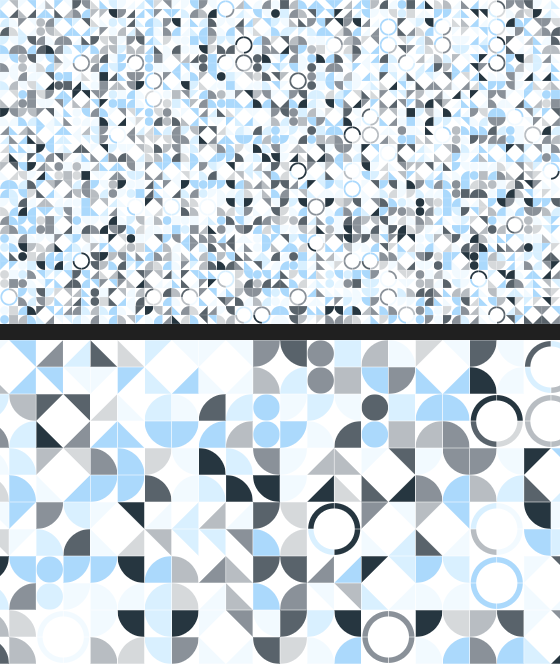
Top: the whole. Bottom: its middle third, enlarged.
A Shadertoy shader for this pattern:

```glsl
// Geometric mosaic: a grid of square blocks, each split into 2 x 2 cells that hold
// triangles, quarter discs, ring arcs, dots or squares. Hashes choose the motif of
// each block and the tint of each cell; distance functions draw the smooth edges.

#define BLOCKS vec2(31.0, 18.0)   // blocks across and down
#define TRIANGLE_SHARE 0.42       // share of blocks with triangles
#define QUARTER_SHARE 0.36        // share of blocks with quarter discs
#define RING_SHARE 0.09           // share of blocks with a ring; the rest hold dots
#define RING_RADIUS 0.86          // centre line of the ring, in cells
#define RING_WIDTH 0.20           // stroke of the ring, in cells
#define SEAM 0.01                 // half width of the hairline between cells
#define SHARED_TINT 0.55          // chance that ring arcs or dots share a tint
#define SEED 17.0

const vec3 PAPER = vec3(1.0);

const vec3 TINTS[8] = vec3[8](
    vec3(0.95, 0.98, 1.00), vec3(0.85, 0.94, 1.00),
    vec3(0.67, 0.85, 0.99), vec3(0.84, 0.85, 0.86),
    vec3(0.72, 0.74, 0.76), vec3(0.54, 0.57, 0.60),
    vec3(0.35, 0.39, 0.42), vec3(0.15, 0.21, 0.25));

const float TINT_SHARES[8] = float[8](0.20, 0.12, 0.21, 0.06, 0.10, 0.14, 0.105, 0.065);

float hash(vec2 cell, float salt) {
    vec3 p = fract(vec3(cell, salt + SEED) * vec3(0.1031, 0.1130, 0.0973));
    p += dot(p, p.yzx + 33.33);
    return fract((p.x + p.y) * p.z);
}

// Weighted choice from the palette.
vec3 pickTint(float chance) {
    for (int i = 0; i < 7; i++) {
        if (chance < TINT_SHARES[i]) return TINTS[i];
        chance -= TINT_SHARES[i];
    }
    return TINTS[7];
}

// Corner (0 or 1 on each axis) that a triangle or quarter disc grows from.
vec2 anchorCorner(vec2 quadrant, float chance, float side) {
    vec2 inward = 1.0 - quadrant;
    if (chance < 0.36) return quadrant;                        // diamond or star
    if (chance < 0.62) return vec2(inward.x, 1.0);             // stacked peaks
    if (chance < 0.74) return vec2(inward.x, 0.0);             // stacked valleys
    if (chance < 0.86) return vec2(step(0.5, side), inward.y); // sideways pairs
    if (chance < 0.93) return inward;                          // full disc or diamond
    return vec2(step(0.5, side), 1.0);                         // sawtooth
}

float triangleDistance(vec2 p) { return (p.x + p.y - 1.0) * 0.7071; }
float quarterDistance(vec2 p)  { return length(p) - 1.0; }
float dotDistance(vec2 p)      { return length(p - 0.5) - 0.49; }
float ringDistance(vec2 p)     { return abs(length(p) - RING_RADIUS) - 0.5 * RING_WIDTH; }

void mainImage(out vec4 fragColor, in vec2 fragCoord) {
    // Cell coordinates, counted from the top left.
    vec2 uv = fragCoord / iResolution.xy;
    vec2 grid = vec2(uv.x, 1.0 - uv.y) * BLOCKS * 2.0;
    float pixel = 2.0 * BLOCKS.x / iResolution.x;

    vec2 cell = floor(grid);
    vec2 local = fract(grid);
    vec2 block = floor(cell * 0.5);
    vec2 quadrant = cell - 2.0 * block;

    // Motif and orientation of the block.
    float motif = hash(block, 1.0);
    vec2 corner = anchorCorner(quadrant, hash(block, 2.0), hash(block, 3.0));
    vec2 fromCorner = abs(local - corner);
    vec2 fromCentre = abs(local - (1.0 - quadrant));

    float tintChance = hash(cell, 4.0);
    bool shared = hash(cell, 5.0) < SHARED_TINT;
    float dist;

    if (motif < TRIANGLE_SHARE) {
        dist = triangleDistance(fromCorner);
    } else if (motif < TRIANGLE_SHARE + QUARTER_SHARE) {
        dist = quarterDistance(fromCorner);
    } else if (motif < TRIANGLE_SHARE + QUARTER_SHARE + RING_SHARE) {
        dist = ringDistance(fromCentre);
        if (shared) tintChance = hash(block, 6.0);
    } else if (quadrant.x < 0.5) {
        dist = dotDistance(local);
        if (shared) tintChance = hash(block, 7.0);
    } else {
        // Right column beside the dots: solid squares or quarter discs.
        dist = hash(block, 8.0) < 0.55 ? -1.0 : quarterDistance(fromCorner);
    }

    // Smooth the shape edge and leave a hairline at the cell border.
    vec2 border = min(local, 1.0 - local);
    float shape = clamp(0.5 - dist / pixel, 0.0, 1.0);
    float seam = clamp(0.5 + (min(border.x, border.y) - SEAM) / pixel, 0.0, 1.0);

    fragColor = vec4(mix(PAPER, pickTint(tintChance), shape * seam), 1.0);
}
```
